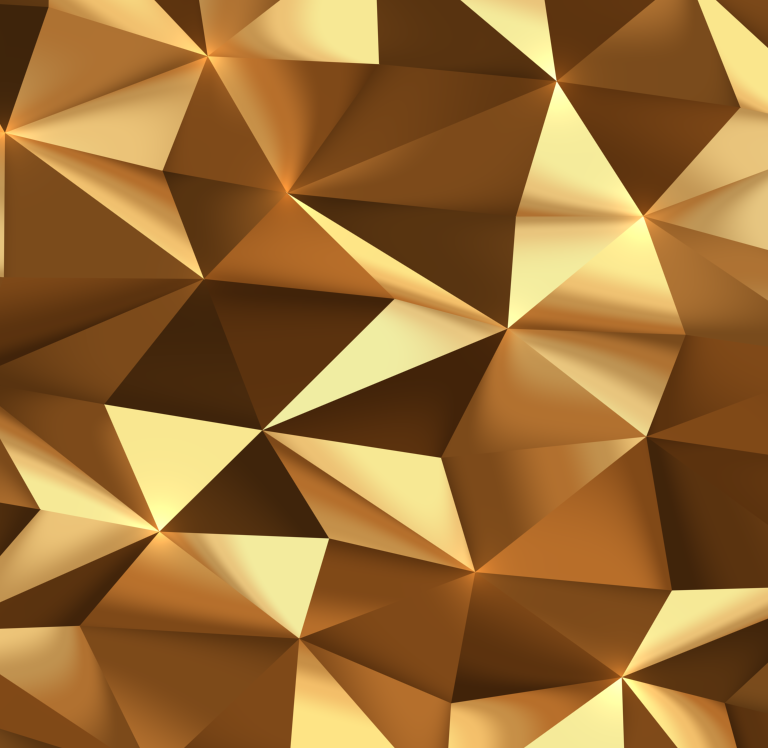
Reproduce this background procedurally as a Shadertoy shader.

```glsl
#define CELLS 6.2          // mesh rows per canvas height
#define ASPECT 1.36        // cell width over cell height
#define TILT 0.12          // mesh rotation in radians
#define ZIGZAG 0.17        // sideways shift of alternate rows
#define JITTER 0.21        // vertex offset, kept low enough that no facet flips
#define TONE_NOISE 0.4     // random part of each facet's tone
#define GRADIENT 0.26      // tone slope across a facet
#define SHADOW 0.17        // darkening along one edge
#define SHADOW_WIDTH 0.15
#define GLOW 0.45          // warm light at some peaks
#define GLOW_RADIUS 0.13
#define SOFTNESS 0.75      // edge smoothing in pixels

vec3 hash3(vec3 p) {
    p = fract(p * vec3(0.1031, 0.1030, 0.0973));
    p += dot(p, p.yxz + 33.33);
    return fract((p.xxy + p.yxx) * p.zyx);
}

// Gold ramp; each stop sits at the middle of its share of the tones
vec3 goldRamp(float tone) {
    vec3 c = vec3(0.25, 0.14, 0.04);
    c = mix(c, vec3(0.35, 0.20, 0.06), smoothstep(0.00, 0.17, tone));
    c = mix(c, vec3(0.49, 0.29, 0.10), smoothstep(0.19, 0.44, tone));
    c = mix(c, vec3(0.70, 0.44, 0.18), smoothstep(0.50, 0.64, tone));
    c = mix(c, vec3(0.76, 0.57, 0.30), smoothstep(0.65, 0.74, tone));
    c = mix(c, vec3(0.93, 0.76, 0.45), smoothstep(0.74, 0.82, tone));
    return mix(c, vec3(0.97, 0.91, 0.57), smoothstep(0.82, 0.92, tone));
}

vec2 meshPoint(vec2 id) {
    vec2 point = id + JITTER * (2.0 * hash3(vec3(id, 3.0)).xy - 1.0);
    point.x += ZIGZAG * (2.0 * mod(id.y, 2.0) - 1.0);
    return point * vec2(ASPECT, 1.0);
}

// Signed distance from p to the line through a and b
float lineDistance(vec2 p, vec2 a, vec2 b) {
    vec2 d = normalize(b - a), q = p - a;
    return d.x * q.y - d.y * q.x;
}

float peakGlow(vec2 p, vec2 id, vec2 peak) {
    float strength = smoothstep(0.45, 0.8, hash3(vec3(id, 11.0)).z);
    return strength * exp(-length(p - peak) / GLOW_RADIUS);
}

// Facet between two peaks and a valley: premultiplied colour and coverage
vec4 facet(vec2 p, vec2 peakA, vec2 peakB, vec2 valley, float blur) {
    vec2 a = meshPoint(peakA), b = meshPoint(peakB), c = meshPoint(valley);
    vec3 height = vec3(lineDistance(a, b, c), lineDistance(b, c, a), lineDistance(c, a, b));
    vec3 dist = vec3(lineDistance(p, b, c), lineDistance(p, c, a), lineDistance(p, a, b));
    dist *= sign(height);
    float coverage = smoothstep(-blur, blur, min(dist.x, min(dist.y, dist.z)));
    if (coverage <= 0.0) return vec4(0.0);

    // Evenly spread base tone with a random part
    vec2 id = peakA + peakB + valley;
    vec3 rnd = hash3(vec3(id, 7.0));
    vec3 slope = 2.0 * hash3(vec3(id, 19.0)) - 1.0;
    float tone = fract(dot(id, vec2(0.7549, 0.5698)) + TONE_NOISE * rnd.x);

    // Shading inside the facet
    vec3 bary = dist / max(abs(height), 0.001);
    tone += GRADIENT * dot(bary - 1.0 / 3.0, slope);
    float shadedEdge = rnd.y < 0.4 ? dist.x : (rnd.y < 0.8 ? dist.y : dist.z);
    tone -= SHADOW * (exp(-max(shadedEdge, 0.0) / SHADOW_WIDTH) - 0.2);

    // Warm or olive tint, then light at the peaks
    vec3 color = goldRamp(clamp(tone, 0.0, 1.0));
    color *= mix(vec3(1.03, 0.98, 0.90), vec3(0.97, 1.02, 1.12), rnd.z);
    float glow = peakGlow(p, peakA, a) + peakGlow(p, peakB, b);
    color += GLOW * glow * (color + vec3(0.25, 0.13, 0.03));
    return vec4(min(color, 1.0), 1.0) * coverage;
}

void mainImage(out vec4 fragColor, in vec2 fragCoord) {
    float scale = CELLS / iResolution.y;
    float s = sin(TILT), c = cos(TILT);
    vec2 p = mat2(c, s, -s, c) * (fragCoord * scale) + vec2(14.0, 9.0);
    vec2 cell = floor(p / vec2(ASPECT, 1.0));

    // Two facets per cell; diagonals alternate so that they meet at the peaks
    vec4 sum = vec4(0.0);
    for (int y = -1; y <= 1; y++) {
        for (int x = -1; x <= 1; x++) {
            vec2 id = cell + vec2(x, y);
            float odd = mod(id.x + id.y, 2.0);
            vec2 peakA = id + vec2(odd, 0.0), peakB = id + vec2(1.0 - odd, 1.0);
            sum += facet(p, peakA, peakB, id + vec2(1.0 - odd, 0.0), SOFTNESS * scale);
            sum += facet(p, peakA, peakB, id + vec2(odd, 1.0), SOFTNESS * scale);
        }
    }
    fragColor = vec4(sum.rgb / max(sum.a, 0.001), 1.0);
}
```
